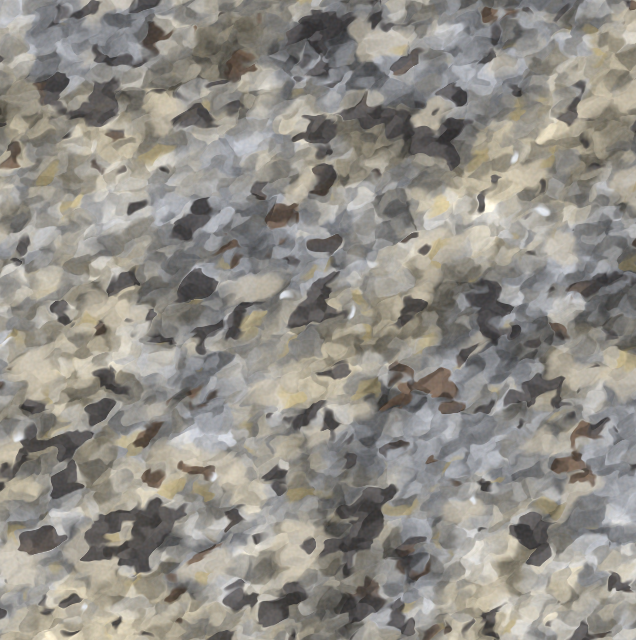
A Shadertoy shader for this texture:

```glsl
const float BASE_TONE     = 0.575;
const float CLUSTER_SCALE = 5.0;
const float COARSE_SCALE  = 25.0;
const float FINE_SCALE    = 56.0;
const float MICA_SCALE    = 17.0;
const float GLINT_SCALE   = 22.0;
const float WARP          = 0.014;
const float SLANT         = 0.22;
const vec2  STRETCH       = vec2(0.88, 1.08);
const vec3  COOL_TINT     = vec3(0.985, 1.000, 1.035);
const vec3  WARM_TINT     = vec3(1.055, 1.005, 0.885);
const vec3  MICA          = vec3(0.255, 0.245, 0.250);
const vec3  RUST          = vec3(0.400, 0.310, 0.240);
const vec3  OCHRE         = vec3(0.700, 0.630, 0.430);
const vec3  CREAM         = vec3(0.840, 0.800, 0.720);
const vec3  GLINT         = vec3(0.930, 0.950, 0.980);

vec3 hash3(vec2 p) {
    vec3 q = fract(p.xyx * vec3(0.1031, 0.1030, 0.0973));
    q += dot(q, q.yxz + 33.33);
    return fract((q.xxy + q.yzz) * q.zyx);
}

float gradientAt(vec2 cell, vec2 offset) {
    float angle = 6.2832 * hash3(cell).x;
    return dot(vec2(cos(angle), sin(angle)), offset);
}

float noise(vec2 p) {
    vec2 i = floor(p), f = p - i;
    vec2 u = f * f * f * (f * (f * 6.0 - 15.0) + 10.0);
    vec2 e = vec2(0.0, 1.0);
    float low  = mix(gradientAt(i, f), gradientAt(i + e.yx, f - e.yx), u.x);
    float high = mix(gradientAt(i + e.xy, f - e.xy), gradientAt(i + e.yy, f - e.yy), u.x);
    return mix(low, high, u.y);
}

float fbm(vec2 p) {
    float sum = 0.0, amp = 0.6;
    for (int i = 0; i < 4; i++) {
        sum += amp * noise(p);
        p = mat2(1.6, 1.2, -1.2, 1.6) * p + 17.3;
        amp *= 0.5;
    }
    return sum;
}

// Soft-edged Voronoi crystals: x = tone, y = tint, both centred on zero
vec2 crystals(vec2 p, float sharpness) {
    vec2 cell = floor(p), sum = vec2(0.0);
    float total = 0.0;
    for (int y = -1; y <= 1; y++)
    for (int x = -1; x <= 1; x++) {
        vec2 id = cell + vec2(x, y);
        vec2 d = id + hash3(id).xy - p;
        float w = exp(-sharpness * dot(d, d));
        sum += w * (hash3(id + 71.7).xy - 0.5);
        total += w;
    }
    return sum / total;
}

float glints(vec2 p) {
    vec2 id = floor(p);
    vec3 h = hash3(id + 211.0);
    float d = length(fract(p) - 0.25 - 0.5 * h.xy);
    return step(0.972, h.z) * smoothstep(0.20, 0.05, d);
}

void mainImage(out vec4 fragColor, in vec2 fragCoord) {
    vec2 uv = fragCoord / iResolution.y;

    // Slanted, ragged rock coordinates
    vec2 p = vec2(uv.x, uv.y - SLANT * uv.x) * STRETCH + 3.0;
    p += WARP * vec2(noise(p * 32.0), noise(p * 32.0 + 40.0));
    p += 0.4 * WARP * vec2(noise(p * 85.0), noise(p * 85.0 + 90.0));

    // Light and dark regions, with a pale lower left corner
    float cluster = fbm(p * CLUSTER_SCALE);
    float corner = smoothstep(0.55, 0.05, length(uv * vec2(0.9, 1.2)));
    vec2 coarse = crystals(p * COARSE_SCALE, 22.0);
    vec2 fine = crystals(p * FINE_SCALE + 31.0, 13.0);
    float tone = BASE_TONE + 0.38 * cluster + 0.09 * corner
               + 0.28 * coarse.x + 0.22 * fine.x + 0.10 * fbm(p * 70.0);

    // Cool quartz and warm feldspar
    float warmth = 0.46 + 1.3 * noise(p * 4.0 + 60.0) + 0.6 * coarse.y
                 + 0.4 * fine.y + 0.4 * corner;
    vec3 color = tone * mix(COOL_TINT, WARM_TINT, clamp(warmth, 0.0, 1.0));
    color = mix(color, CREAM, 0.6 * smoothstep(0.26, 0.40, noise(p * 11.0 + 15.0) + 0.2 * corner));

    // Small ochre stains
    float ochre = smoothstep(0.36, 0.52, noise(p * 19.0 + 120.0) + 0.3 * fine.y);
    color = mix(color, OCHRE * (0.6 + 0.7 * tone), 0.5 * ochre);

    // Dark mica flecks gathered in the dark regions, some of them rusty
    float fleck = noise(p * MICA_SCALE) + 0.5 * noise(p * 41.0 + 9.0)
                + 0.25 * coarse.x - 0.7 * cluster;
    float mica = smoothstep(0.24, 0.37, fleck);
    float rust = smoothstep(0.08, 0.34, noise(p * 6.0 + 200.0) + 0.25 * coarse.y);
    vec3 dark = mix(MICA, RUST, 0.75 * rust) * (1.0 + 0.7 * fine.x);
    color = mix(color, dark, 0.82 * mica);

    // Sparkles and a fine mottled grain
    color = mix(color, GLINT, 0.85 * glints(p * GLINT_SCALE));
    vec2 g = uv * 190.0;
    color += 0.035 * noise(g) + 0.025 * vec3(noise(g + 50.0), 0.0, noise(g + 99.0));
    fragColor = vec4(clamp(color, 0.0, 1.0), 1.0);
}
```
